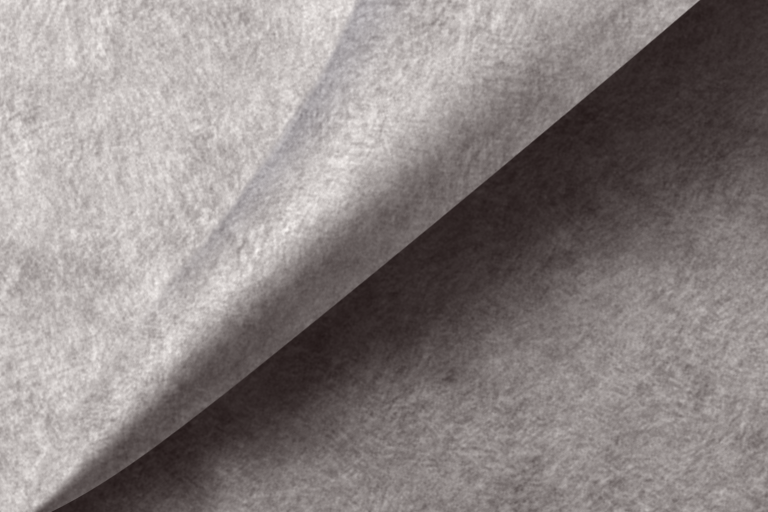
Write a Shadertoy shader that draws this texture.

```glsl
// Folded suede-like leather: a flat sheet, a rolled diagonal fold and a shadowed
// sheet below it. Two curves bound the fold; smooth tone profiles shade each part,
// and short crossing fibres with fine grit form the nap over a cloudy mottle.

float hash(vec2 p) {
    vec3 q = fract(vec3(p.xyx) * 0.1031);
    q += dot(q, q.yzx + 33.33);
    return fract((q.x + q.y) * q.z);
}

float noise(vec2 p) {
    vec2 i = floor(p), f = fract(p);
    f = f * f * (3.0 - 2.0 * f);
    return mix(mix(hash(i), hash(i + vec2(1, 0)), f.x),
               mix(hash(i + vec2(0, 1)), hash(i + vec2(1, 1)), f.x), f.y);
}

// Layered noise centred on zero
float fbm(vec2 p) {
    float sum = 0.0, amp = 0.5;
    for (int i = 0; i < 5; i++) {
        sum += amp * (noise(p) - 0.5);
        p = mat2(1.6, 1.2, -1.2, 1.6) * p + 7.3;
        amp *= 0.62;
    }
    return sum;
}

vec2 turn(vec2 p, float angle) {
    float c = cos(angle), s = sin(angle);
    return vec2(c * p.x - s * p.y, s * p.x + c * p.y);
}

// Short fibres in several directions, each strong in its own patches
float fibres(vec2 p) {
    float sum = 0.0;
    for (int i = 0; i < 4; i++) {
        float k = float(i);
        vec2 q = turn(p, 0.55 * k - 0.5) + 3.7 * k;
        float patchy = smoothstep(0.3, 0.75, noise(q * 11.0));
        float strand = noise(q * vec2(175.0, 48.0)) - 0.5;
        sum += (0.25 + patchy) * strand;
    }
    return sum;
}

// Relative brightness of the nap, with folds of the skin lit from the upper left
float grain(vec2 p, float angle, float seed) {
    vec2 q = turn(p, angle) + seed;
    vec2 bent = q + 0.02 * vec2(noise(q * 9.0), noise(q * 9.0 + 41.0));
    vec2 toLight = turn(vec2(-0.002, 0.002), angle);
    vec2 scale = vec2(62.0, 30.0);
    float relief = fbm((bent - toLight) * scale) - fbm((bent + toLight) * scale);
    float clouds = fbm(q * vec2(9.0, 6.5) + 2.0);
    float blotches = fbm(q * vec2(34.0, 24.0) + 9.0);
    float grit = noise(q * 240.0) + noise(turn(q, 0.7) * 170.0) - 1.0;
    return 1.0 + 0.22 * clouds + 0.14 * blotches + 0.10 * fibres(bent)
               + 0.11 * grit + 0.15 * relief;
}

// Light on the roll, u running from crease (0) to free edge (1)
float foldTone(float u, float y) {
    float edgeTone = 0.33 + 0.28 * pow(y, 2.4);
    float turnAway = smoothstep(mix(0.25, 0.40, y), mix(0.66, 0.82, y), u);
    float tone = mix(0.76, edgeTone, turnAway);
    float middle = 1.0 - abs(2.0 * y - 1.0);
    tone += 0.07 * middle * exp(-pow((u - 0.32) / 0.13, 2.0));
    tone += 0.04 * smoothstep(0.78, 1.0, u);
    float crease = exp(-pow(u / 0.14, 2.0));
    return tone - mix(0.03, 0.10, smoothstep(0.25, 0.7, y)) * crease;
}

// Cast shadow, deep beside the fold and soft at its far border
float lowerTone(vec2 p, float gap) {
    float border = p.y - 0.53 * (p.x - 0.27) + 0.16 * fbm(p * 5.0);
    float shadow = smoothstep(-0.10 - 0.10 * p.x, 0.07 + 0.10 * p.x, border);
    float deep = 0.18 + 0.11 * smoothstep(0.0, 0.3, gap);
    float open = 0.55 + 0.03 * smoothstep(0.5, 1.4, p.x);
    return mix(open, deep, shadow);
}

void mainImage(out vec4 fragColor, in vec2 fragCoord) {
    vec2 p = fragCoord / iResolution.y;
    float pixel = 1.0 / iResolution.y;

    // Curves bounding the fold
    float y = clamp(p.y, 0.0, 1.0);
    float creaseX = 0.04 + 0.66 * y + 0.025 * sin(6.28 * (y - 0.5));
    creaseX += 0.015 * y * (1.0 - y);
    float edgeX = 0.1 + 1.267 * y + 0.05 * (1.0 - y) * (1.0 - exp(-14.0 * y));
    edgeX += 0.05 * y * (1.0 - y);
    float u = (p.x - creaseX) / (edgeX - creaseX);
    float gap = (p.x - edgeX) * 0.62;
    float onFold = smoothstep(-0.012, 0.012, p.x - creaseX + 0.02 * fbm(p * 20.0));
    float below = smoothstep(-pixel, pixel, gap);

    // Broad light of the three surfaces
    float flatTone = 0.755 + 0.04 * (p.y - 0.4) + 0.03 * exp(-18.0 * abs(p.x - creaseX));
    float tone = mix(flatTone, foldTone(max(u, 0.0), y), onFold);
    tone = mix(tone, lowerTone(p, max(gap, 0.0)), below);

    // Nap turned to follow each surface
    float upper = mix(grain(p, -0.08, 0.0), grain(p, 0.5, 1.7), onFold);
    float lower = 1.0 + 1.2 * (grain(p, 0.95, 3.0) - 1.0);
    tone *= mix(upper, lower, below);

    // Warm grey, redder in the dark and cool in the crease
    vec3 color = vec3(tone, tone - mix(0.042, 0.018, tone), tone - mix(0.042, 0.028, tone));
    float cool = exp(-pow(u / 0.13, 2.0)) * onFold * smoothstep(0.3, 0.7, y);
    color += vec3(-0.008, 0.0, 0.018) * cool * (1.0 - below);
    fragColor = vec4(clamp(color, 0.0, 1.0), 1.0);
}
```
